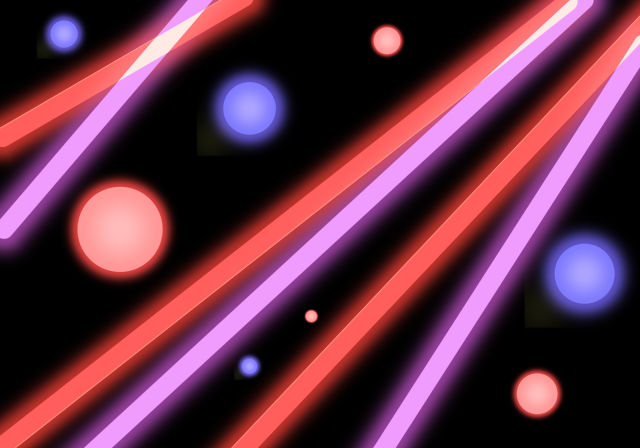
Reproduce this background procedurally as a WebGL 2 fragment shader.

```glsl
#version 300 es
precision highp float;
// Red and violet neon beams crossing a black field with glowing discs.
uniform vec2 u_resolution;
out vec4 fragColor;

const vec3 RED_CORE = vec3(1.0, 0.37, 0.365);
const vec3 RED_GLOW = vec3(0.72, 0.19, 0.16);
const vec3 VIOLET_CORE = vec3(0.94, 0.61, 1.0);
const vec3 VIOLET_GLOW = vec3(0.56, 0.24, 0.58);
const vec3 CREAM = vec3(1.0, 0.92, 0.89);
const vec3 RIM = vec3(1.0, 0.64, 0.55);
const vec3 OLIVE = vec3(0.09, 0.09, 0.035);
const float HALF_WIDTH = 0.0212;

// Beams as (start, end), in units of the canvas height
const vec4 RED_BEAMS[3] = vec4[3](
  vec4(0.006, 0.693, 0.545, 1.006),
  vec4(-0.050, -0.039, 1.268, 0.996),
  vec4(0.499, -0.050, 1.477, 0.985));
const vec4 VIOLET_BEAMS[3] = vec4[3](
  vec4(0.009, 0.488, 0.490, 1.050),
  vec4(0.164, -0.050, 1.304, 1.000),
  vec4(0.826, -0.050, 1.436, 0.901));
// Which side of each red beam carries the bright rim
const float RIM_SIDE[3] = float[3](1.0, -1.0, 1.0);

// Discs as (centre, radius)
const vec3 RED_DISCS[4] = vec3[4](
  vec3(0.268, 0.488, 0.095), vec3(0.864, 0.909, 0.030),
  vec3(0.695, 0.294, 0.0125), vec3(1.199, 0.121, 0.0455));
const vec3 BLUE_DISCS[4] = vec3[4](
  vec3(0.143, 0.924, 0.0305), vec3(0.557, 0.758, 0.0587),
  vec3(1.305, 0.389, 0.067), vec3(0.557, 0.1825, 0.0172));

float segmentDistance(vec2 p, vec4 s) {
  vec2 d = s.zw - s.xy, q = p - s.xy;
  return length(q - d * clamp(dot(q, d) / dot(d, d), 0.0, 1.0));
}

// Signed offset from the beam axis, positive on its upper left
float axisOffset(vec2 p, vec4 s) {
  vec2 d = normalize(s.zw - s.xy), q = p - s.xy;
  return dot(q, vec2(-d.y, d.x));
}

float fill(float d, float px) {
  return 1.0 - smoothstep(-0.75 * px, 0.75 * px, d);
}

float halo(float d, float reach) {
  float t = max(d, 0.0) / reach;
  return exp(-t * t);
}

vec3 screen(vec3 a, vec3 b) {
  return a + b - a * b;
}

vec3 addDisc(vec3 base, vec2 p, vec3 disc, vec3 inner, vec3 outer, vec3 glow, float spread, float px) {
  float r = disc.z, dist = length(p - disc.xy);
  vec3 col = screen(base, glow * halo(dist - r, r * spread));
  vec3 body = mix(inner, outer, smoothstep(0.1, 1.0, dist / r));
  return mix(col, body, fill(dist - r, px));
}

// Faint olive haze cut off square at the lower left of a disc
vec3 cornerHaze(vec2 p, vec3 disc, float px) {
  vec2 q = (p - disc.xy) / disc.z;
  float e = px / disc.z;
  float inside = smoothstep(-e, e, q.x + 2.0) * smoothstep(-e, e, q.y + 1.8);
  return OLIVE * inside * halo(length(q + vec2(1.5, 1.2)), 0.9);
}

void main() {
  float px = 1.0 / u_resolution.y;
  vec2 p = gl_FragCoord.xy * px;
  vec3 col = vec3(0.0);

  // Discs
  for (int i = 0; i < 4; i++) {
    col += cornerHaze(p, BLUE_DISCS[i], px);
    col = addDisc(col, p, BLUE_DISCS[i], vec3(0.67, 0.64, 1.0), vec3(0.50, 0.48, 0.99),
                  vec3(0.36, 0.31, 0.76), 0.42, px);
    col = addDisc(col, p, RED_DISCS[i], vec3(1.0, 0.73, 0.73), vec3(1.0, 0.59, 0.59),
                  vec3(0.83, 0.24, 0.23), 0.2, px);
  }

  // Beam coverage, halos and rims
  float red = 0.0, violet = 0.0, rim = 0.0, redHalo = 0.0, violetHalo = 0.0;
  for (int i = 0; i < 3; i++) {
    float dr = segmentDistance(p, RED_BEAMS[i]) - HALF_WIDTH;
    float dv = segmentDistance(p, VIOLET_BEAMS[i]) - HALF_WIDTH;
    red = max(red, fill(dr, px));
    violet = max(violet, fill(dv, px));
    redHalo = max(redHalo, halo(dr, 0.031));
    violetHalo = max(violetHalo, halo(dv, 0.033));
    float edge = abs(axisOffset(p, RED_BEAMS[i]) - RIM_SIDE[i] * HALF_WIDTH);
    rim = max(rim, fill(edge - 0.0012, px) * fill(dr - 0.002, px));
  }

  // Halos, cores and the bright overlap
  col = screen(col, RED_GLOW * redHalo);
  col = screen(col, VIOLET_GLOW * violetHalo * (1.0 - 0.35 * redHalo));
  col = mix(col, RED_CORE + 0.1 * violetHalo, red);
  col = mix(col, VIOLET_CORE, violet);
  col = mix(col, RIM, 0.75 * rim * (1.0 - violet));
  col = mix(col, CREAM, red * violet);
  fragColor = vec4(clamp(col, 0.0, 1.0), 1.0);
}
```
